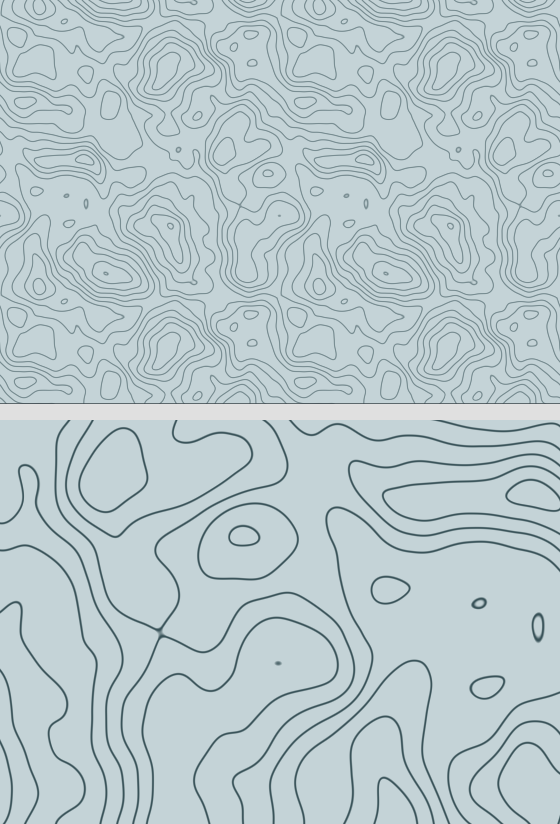
Top: the whole. Bottom: its middle third, enlarged.
Reproduce this pattern procedurally as a WebGL 2 fragment shader.

```glsl
#version 300 es
precision highp float;
// Topographic contour map: thin teal height lines on pale blue-grey, in seamless square tiles.

uniform vec2 u_resolution;
out vec4 fragColor;

const vec3 PAPER = vec3(0.770, 0.828, 0.842);
const vec3 INK = vec3(0.225, 0.325, 0.350);
const vec3 EDGE = vec3(0.25, 0.29, 0.31);
const float TILES_ACROSS = 2.0;
const float LEVELS = 8.2;         // contour lines per unit of height
const float LINE_WIDTH = 0.0023;  // in tiles
const float EDGE_WIDTH = 0.005;   // in tiles, half of it below the canvas
const float MIN_SLOPE = 6.0;      // keeps lines thin on flat ground
const float TAU = 6.28319;

// Integer hash of a lattice cell, from 0 to 1
float hash(vec2 cell, float seed) {
    uvec3 q = uvec3(cell, seed) * uvec3(1597u, 3571u, 7919u);
    uint n = (q.x ^ (q.y << 8) ^ q.z) * 747796u + 28913u;
    n = (n ^ (n >> 15)) * 73244u + 9176u;
    n = (n ^ (n >> 13)) * 26699u;
    n ^= n >> 16;
    return float(n & 65535u) / 65536.0;
}

// Dot product of a cell's random unit gradient with the offset from it
float slopeAt(vec2 cell, vec2 offset, float period, float seed) {
    float angle = TAU * hash(mod(cell, period), seed);
    return dot(vec2(cos(angle), sin(angle)), offset);
}

// Gradient noise that repeats once per tile, with period cells per tile
float tiledNoise(vec2 tilePos, float period, float seed) {
    vec2 p = tilePos * period;
    vec2 cell = floor(p);
    vec2 f = p - cell;
    vec2 fade = f * f * f * (f * (f * 6.0 - 15.0) + 10.0);
    vec2 e = vec2(1.0, 0.0);
    float low = mix(slopeAt(cell, f, period, seed),
                    slopeAt(cell + e.xy, f - e.xy, period, seed), fade.x);
    float high = mix(slopeAt(cell + e.yx, f - e.yx, period, seed),
                     slopeAt(cell + e.xx, f - e.xx, period, seed), fade.x);
    return mix(low, high, fade.y);
}

// Pair of noises that bends positions by up to about half the amount
vec2 bend(vec2 p, float period, float amount, float seed) {
    return amount * vec2(tiledNoise(p, period, seed), tiledNoise(p, period, seed + 1.0));
}

// Falling ridge, hills and knolls; coarse bends make tongues, fine ones make lines wander
float elevation(vec2 p, float levels) {
    vec2 q = p + bend(p, 5.0, 0.045, 1.0) + bend(p, 13.0, 0.018, 3.0);
    float ridge = sin(TAU * (q.x + q.y));
    float hills = tiledNoise(q, 4.0, 5.0);
    float knolls = tiledNoise(q + 0.06, 9.0, 6.0);
    return levels * (0.12 * ridge + 0.9 * hills + 0.3 * knolls);
}

// Distance in tiles to the nearest contour line
float contourDistance(vec2 p, float levels) {
    vec2 stepSize = vec2(0.0015, 0.0);
    float h = elevation(p, levels);
    vec2 slope = vec2(elevation(p + stepSize.xy, levels) - h,
                      elevation(p + stepSize.yx, levels) - h) / stepSize.x;
    return abs(fract(h) - 0.5) / max(length(slope), MIN_SLOPE);
}

// Soft-edged stroke whose total ink stays that of its width, even as a hairline
float strokeCoverage(float dist, float width, float blur) {
    float outer = 0.5 * width + blur;
    float inner = max(0.5 * width - blur, 0.0);
    float peak = min(width / (outer + inner), 1.0);
    return peak * (1.0 - smoothstep(inner, outer, dist));
}

void main() {
    float pixel = TILES_ACROSS / u_resolution.x;
    vec2 tilePos = gl_FragCoord.xy * pixel;
    float ink = strokeCoverage(contourDistance(tilePos, LEVELS), LINE_WIDTH, 0.85 * pixel);
    vec3 color = mix(PAPER, INK, ink);

    // Dark rule along the foot of the sheet
    float edge = strokeCoverage(tilePos.y, EDGE_WIDTH, 0.5 * pixel);
    fragColor = vec4(mix(color, EDGE, edge), 1.0);
}
```
